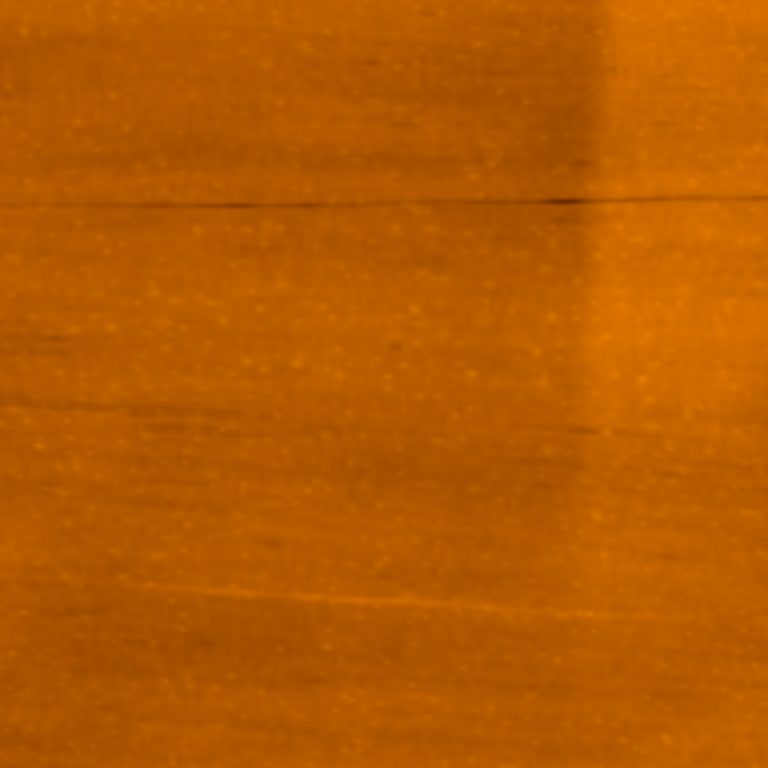
This texture is drawn by a WebGL 2 fragment shader. Its source:

```glsl
#version 300 es
precision highp float;
// Warm amber wood: one tone value is summed from soft lighting, stretched
// noise along a gently bending grain, scattered flecks and a few long seams,
// then mapped onto a brown to orange ramp.

uniform vec2 u_resolution;
out vec4 fragColor;

float hash(vec2 p) {
    vec3 q = fract(p.xyx * 0.1031);
    q += dot(q, q.yzx + 33.33);
    return fract((q.x + q.y) * q.z);
}

// Smooth value noise, centred on zero
float noise(vec2 p) {
    vec2 cell = floor(p);
    vec2 f = fract(p);
    f = f * f * (3.0 - 2.0 * f);
    float low = mix(hash(cell), hash(cell + vec2(1, 0)), f.x);
    float high = mix(hash(cell + vec2(0, 1)), hash(cell + vec2(1, 1)), f.x);
    return mix(low, high, f.y) - 0.5;
}

float fbm(vec2 p) {
    float sum = 0.0;
    float gain = 1.0;
    for (int i = 0; i < 4; i++) {
        sum += gain * noise(p);
        p = p * 2.03 + 17.3;
        gain *= 0.5;
    }
    return sum;
}

float bell(float x, float centre, float width) {
    float d = (x - centre) / width;
    return exp(-d * d);
}

// Soft grains, one per cell, present with the given chance
float flecks(vec2 p, float count, vec2 radius, float chance, float seed) {
    vec2 g = p * count;
    vec2 base = floor(g);
    float sum = 0.0;
    for (int j = -1; j <= 1; j++) {
        for (int i = -1; i <= 1; i++) {
            vec2 cell = base + vec2(i, j);
            vec2 key = cell + seed;
            vec2 centre = cell + vec2(hash(key + 3.7), hash(key + 41.2));
            vec2 d = (g - centre) / (radius * count);
            float present = step(hash(key + 71.9), chance);
            sum += present * hash(key + 19.4) * exp(-dot(d, d));
        }
    }
    return sum;
}

// Broad light: bright panel at the right, dim lower left corner
float lighting(vec2 p) {
    float edge = mix(0.74, 0.785, p.y) + 0.006 * noise(vec2(3.0, p.y * 9.0));
    float panel = smoothstep(edge - 0.025, edge + 0.025, p.x);
    float tone = panel * mix(0.03, 0.105, smoothstep(0.05, 0.8, p.y));
    tone -= 0.025 * smoothstep(0.955, 1.0, p.x) * bell(p.y, 0.4, 0.3);
    tone -= 0.045 * (1.0 - smoothstep(0.0, 0.75, p.x)) * bell(p.y, 0.13, 0.1);
    tone += 0.036 * bell(p.y, 0.55, 0.09) * smoothstep(0.0, 0.35, p.x);
    tone += 0.045 * smoothstep(0.93, 1.0, p.y);
    tone -= 0.022 * bell(p.x, 0.7, 0.13) * smoothstep(0.5, 0.7, p.y) * (1.0 - panel);
    tone -= 0.015 * bell(p.y, 0.83, 0.06);
    return tone;
}

// Fibres follow q, where q.y is the height across the bent grain
float grain(vec2 p, vec2 q) {
    float tone = 0.046 * fbm(vec2(q.x * 1.8, q.y * 24.0));
    tone += 0.034 * noise(vec2(q.x * 9.0, q.y * 90.0) + 31.0);
    tone += 0.040 * fbm(p * vec2(8.0, 11.0) + 53.0);
    tone += 0.022 * noise(p * vec2(120.0, 50.0) + 11.0);
    tone += 0.030 * noise(p * vec2(85.0, 105.0) + 7.0);
    // Tighter dark streaks below the middle
    float streak = smoothstep(0.0, 0.4, noise(vec2(q.x * 4.0, q.y * 70.0) + 83.0));
    return tone - 0.042 * streak * bell(q.y, 0.445, 0.06);
}

// Dark crack in the upper part and pale thread in the lower part
float seams(vec2 p) {
    float wobble = 0.004 * noise(vec2(p.x * 9.0, 5.0));
    float crack = bell(p.y, 0.733 + 0.009 * p.x * p.x + wobble, 0.004);
    float depth = 0.04 + 0.10 * bell(p.x, 0.32, 0.11) + 0.14 * bell(p.x, 0.735, 0.026);
    depth += 0.05 * smoothstep(0.4, 0.8, p.x);
    float thread = bell(p.y, 0.251 - 0.066 * p.x + wobble, 0.0055);
    float shine = 0.02 + 0.055 * bell(p.x, 0.48, 0.26);
    float patchy = 1.0 + 0.8 * noise(vec2(p.x * 35.0, 9.0));
    return (shine * thread - depth * crack) * patchy;
}

void main() {
    vec2 p = gl_FragCoord.xy / u_resolution;
    float slope = mix(0.07, -0.012, smoothstep(0.35, 0.72, p.y));
    slope = mix(slope, 0.07, smoothstep(0.82, 1.0, p.y));
    vec2 q = vec2(p.x, p.y + slope * (p.x - 0.5) + 0.014 * noise(p * 4.0));

    float red = 0.688 + lighting(p) + grain(p, q) + seams(p);
    red -= 0.07 * flecks(q, 14.0, vec2(0.015, 0.005), 0.25, 140.0);
    float middle = 0.4 + 0.6 * bell(p.y, 0.52, 0.22);
    float pale = 0.075 * middle * flecks(q, 32.0, vec2(0.008, 0.006), 0.45, 5.0);
    pale += 0.05 * flecks(q, 60.0, vec2(0.0055, 0.004), 0.35, 90.0);

    // Flecks lean to yellow, the wood itself to orange
    float green = 0.32 + 0.643 * (red - 0.66) + 0.85 * pale;
    fragColor = vec4(clamp(vec3(red + pale, green, 0.0), 0.0, 1.0), 1.0);
}
```
